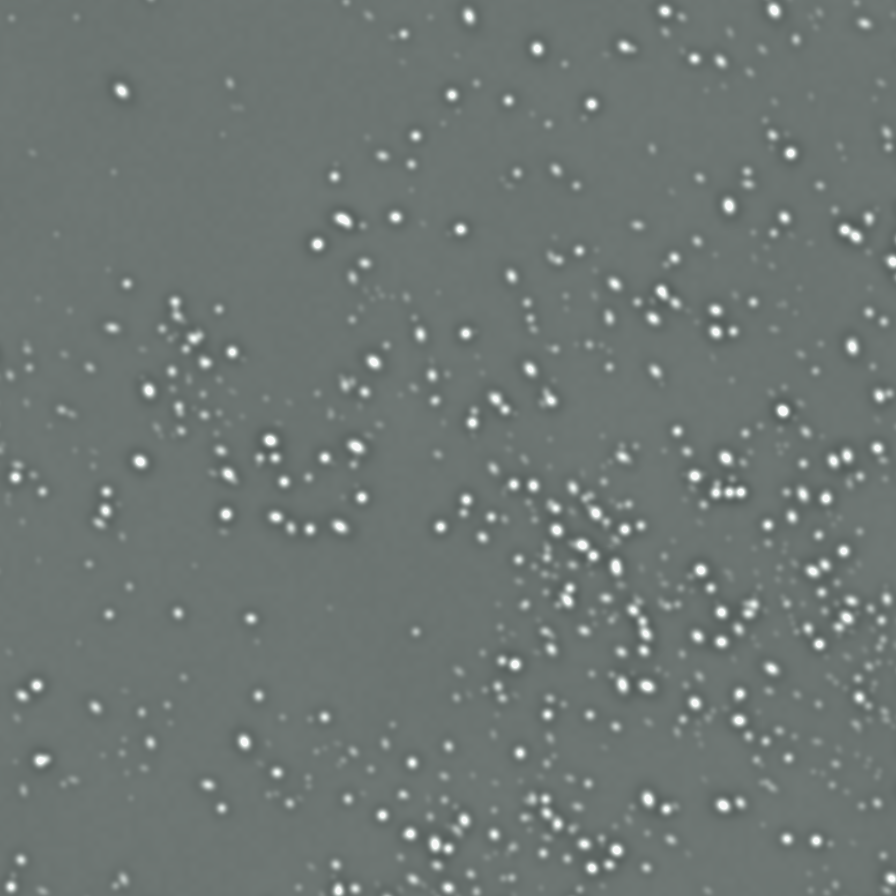
Give the GLSL for this texture, as a WebGL 2 fragment shader.

```glsl
#version 300 es
precision highp float;
// Soft pale specks scattered in uneven drifts over a flat grey-green ground.

#define GROUND vec3(0.428, 0.461, 0.449)
#define CELLS 40.0        // grid cells across the canvas, per layer
#define LAYERS 3
#define DENSITY 0.72      // overall chance of a speck
#define FAINT_PEAK 0.055  // brightness of the faintest speck
#define BRIGHT_PEAK 0.80  // extra brightness of the strongest speck
#define SMALL_RADIUS 0.0040
#define LARGE_RADIUS 0.0059
#define HALO 0.19         // depth of the dark ring
#define STRETCH 0.45      // largest elongation
#define MOTTLE 0.012      // unevenness of the ground

uniform vec2 u_resolution;
out vec4 fragColor;

// Integer hash giving three values in 0..1
vec3 hash3(ivec3 key) {
    uvec3 v = uvec3(key) * 1664525u + 1013904223u;
    v.x += v.y * v.z;
    v.y += v.z * v.x;
    v.z += v.x * v.y;
    v ^= v >> 16u;
    v.x += v.y * v.z;
    v.y += v.z * v.x;
    v.z += v.x * v.y;
    return vec3(v >> 8u) / 16777216.0;
}

float valueNoise(vec2 p, int seed) {
    ivec2 i = ivec2(floor(p));
    vec2 f = fract(p);
    f = f * f * (3.0 - 2.0 * f);
    float a = hash3(ivec3(i, seed)).x;
    float b = hash3(ivec3(i + ivec2(1, 0), seed)).x;
    float c = hash3(ivec3(i + ivec2(0, 1), seed)).x;
    float d = hash3(ivec3(i + ivec2(1, 1), seed)).x;
    return mix(mix(a, b, f.x), mix(c, d, f.x), f.y);
}

mat2 rotation(float angle) {
    float c = cos(angle), s = sin(angle);
    return mat2(c, s, -s, c);
}

float bump(vec2 offset, vec2 size) {
    vec2 q = offset / size;
    return exp(-dot(q, q));
}

// Chance of a speck: thick at lower right, a middle band, an empty hollow
float speckChance(vec2 p) {
    float slope = smoothstep(0.45, 1.6, p.x + 0.8 * (1.0 - p.y));
    float band = bump(p - vec2(0.30, 0.53), vec2(0.42, 0.11));
    float hollow = bump(rotation(-0.9) * (p - vec2(0.42, 0.33)), vec2(0.24, 0.12));
    float clumps = smoothstep(0.2, 0.85, valueNoise(p * 15.0, 71));
    float drifts = mix(0.6, 1.3, valueNoise(p * 5.0, 72));
    float chance = 0.09 + 0.55 * slope + 0.38 * band;
    return DENSITY * chance * (1.0 - 0.95 * hollow) * drifts * mix(0.3, 1.5, clumps);
}

// Bright core with a slightly darker ring around it
float speckProfile(vec2 offset, float radius) {
    float d2 = dot(offset, offset) / (radius * radius);
    return (1.0 + HALO) * exp(-d2) - HALO * exp(-d2 / 4.4);
}

float speckLayer(vec2 p, int layer) {
    mat2 turn = rotation(0.7 * float(layer));
    vec2 shift = vec2(0.37, 0.61) * float(layer);
    vec2 g = turn * p * CELLS + shift;
    ivec2 home = ivec2(floor(g));
    float light = 0.0;
    for (int y = -1; y <= 1; y++) {
        for (int x = -1; x <= 1; x++) {
            ivec2 cell = home + ivec2(x, y);
            vec3 place = hash3(ivec3(cell, layer * 2 + 1));
            vec3 shape = hash3(ivec3(cell, layer * 2 + 2));
            vec2 center = (vec2(cell) + place.xy - shift) / CELLS * turn;
            if (place.z > speckChance(center)) continue;

            // Mostly round, some drawn out along a falling diagonal
            vec2 offset = rotation(0.8 + 1.2 * (shape.z - 0.5)) * (p - center);
            offset.x /= 1.0 + STRETCH * shape.y * shape.y;
            float peak = FAINT_PEAK + BRIGHT_PEAK * pow(shape.x, 3.0);
            float radius = mix(SMALL_RADIUS, LARGE_RADIUS, shape.x * shape.x);
            light += peak * speckProfile(offset, radius);
        }
    }
    return light;
}

void main() {
    vec2 p = gl_FragCoord.xy / min(u_resolution.x, u_resolution.y);

    // Ground with faint mottling
    float mottle = valueNoise(p * 9.0, 81) + valueNoise(p * 120.0, 82) - 1.0;
    vec3 color = GROUND + MOTTLE * mottle;

    // Specks
    float light = 0.0;
    for (int layer = 0; layer < LAYERS; layer++) light += speckLayer(p, layer);
    color += max(light, -0.09) * vec3(1.0, 1.0, 0.99);

    fragColor = vec4(clamp(color, 0.0, 0.97), 1.0);
}
```
